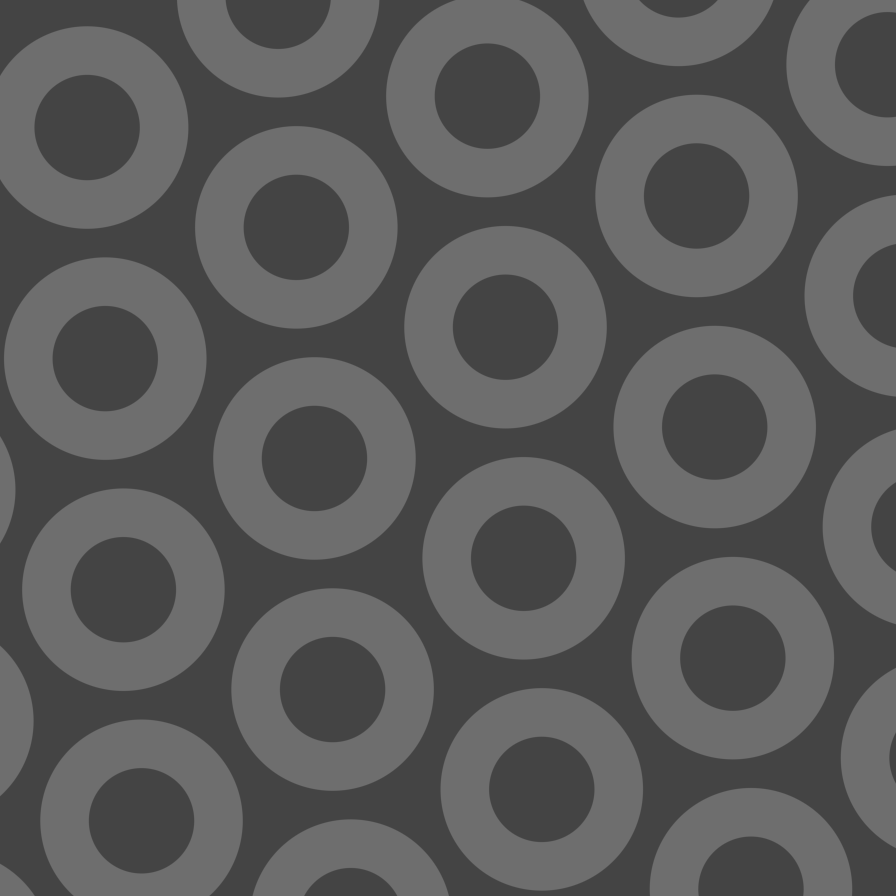
Reproduce this pattern procedurally as a WebGL 2 fragment shader.

```glsl
#version 300 es
precision highp float;
// Flat grey rings on a tilted hexagonal lattice over a darker ground.
// The plane is turned into lattice axes, folded to the nearest lattice
// point, and the distance to a ring about that point is shaded.

#define SPACING 0.2587               // between neighbouring centres
#define TILT 0.4453                  // clockwise lattice turn, radians
#define ANCHOR vec2(0.5642, 0.6348)  // one ring centre
#define OUTER_RADIUS 0.1130
#define INNER_RADIUS 0.0588
#define RING_COLOR vec3(0.431)
#define GROUND_COLOR vec3(0.267)

uniform vec2 u_resolution;
out vec4 fragColor;

vec2 rotate(vec2 p, float angle) {
    float c = cos(angle), s = sin(angle);
    return mat2(c, s, -s, c) * p;
}

// Offset from the nearest point of a rectangular grid.
vec2 gridOffset(vec2 p, vec2 cell) {
    return p - cell * floor(p / cell + 0.5);
}

// A hexagonal lattice is two rectangular grids, half a cell apart.
vec2 hexOffset(vec2 p, float spacing) {
    vec2 cell = spacing * vec2(1.0, sqrt(3.0));
    vec2 a = gridOffset(p, cell);
    vec2 b = gridOffset(p - 0.5 * cell, cell);
    return dot(a, a) < dot(b, b) ? a : b;
}

// Signed distance to a ring, negative inside its band.
float ringDistance(vec2 p, float inner, float outer) {
    return abs(length(p) - 0.5 * (inner + outer)) - 0.5 * (outer - inner);
}

void main() {
    float canvasSize = min(u_resolution.x, u_resolution.y);
    vec2 uv = gl_FragCoord.xy / canvasSize;
    float halfPixel = 0.5 / canvasSize;

    // Fold into one lattice cell
    vec2 p = hexOffset(rotate(uv - ANCHOR, TILT), SPACING);

    // Shade with a smooth edge about one pixel wide
    float d = ringDistance(p, INNER_RADIUS, OUTER_RADIUS);
    float ring = 1.0 - smoothstep(-1.5 * halfPixel, 1.5 * halfPixel, d);
    fragColor = vec4(mix(GROUND_COLOR, RING_COLOR, ring), 1.0);
}
```
